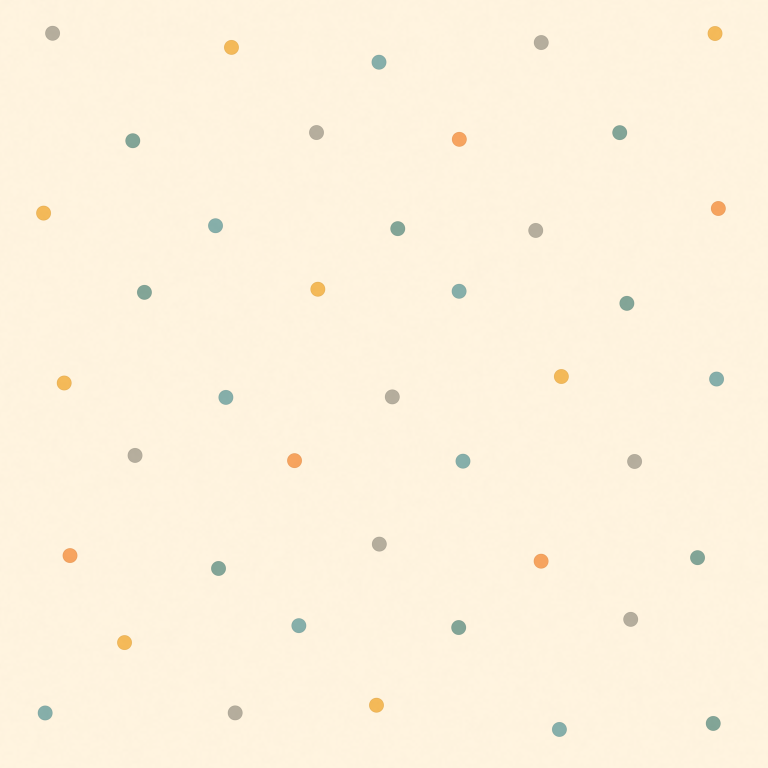
Reproduce this pattern procedurally as a three.js fragment shader.

```glsl
#define DOT_COUNT 41
#define DOT_RADIUS 0.0096
#define EDGE_SOFTNESS 0.0009
#define RIM_WIDTH 0.0016
#define RIM_SHADE 0.06
#define FIRST_DOT vec2(0.073, 0.0635)
#define PITCH vec2(0.214, 0.109)
#define JITTER vec2(0.021, 0.022)
#define GRAIN_SCALE 260.0
#define GRAIN_STRENGTH 0.012

varying vec2 vUv;

const vec3 CREAM = vec3(0.998, 0.954, 0.873);
const vec3 TEAL = vec3(0.525, 0.685, 0.665);
const vec3 SAGE = vec3(0.510, 0.645, 0.590);
const vec3 STONE = vec3(0.710, 0.680, 0.615);
const vec3 AMBER = vec3(0.955, 0.725, 0.345);
const vec3 ORANGE = vec3(0.965, 0.640, 0.370);

float hash(vec2 p) {
  vec3 q = fract(vec3(p.xyx) * 0.1031);
  q += dot(q, q.yzx + 33.33);
  return fract((q.x + q.y) * q.z);
}

float valueNoise(vec2 p) {
  vec2 cell = floor(p);
  vec2 f = fract(p);
  f = f * f * (3.0 - 2.0 * f);
  float low = mix(hash(cell), hash(cell + vec2(1.0, 0.0)), f.x);
  float high = mix(hash(cell + vec2(0.0, 1.0)), hash(cell + 1.0), f.x);
  return mix(low, high, f.y);
}

// Rows alternate five and four dots, the short rows shifted half a pitch
vec2 dotCenter(float index) {
  float inPair = mod(index, 9.0);
  float shortRow = step(4.5, inPair);
  float column = inPair - 4.5 * shortRow;
  float row = 2.0 * floor((index + 0.5) / 9.0) + shortRow;
  vec2 wobble = vec2(hash(vec2(index, 3.7)), hash(vec2(index, 19.2))) * 2.0 - 1.0;
  return FIRST_DOT + PITCH * vec2(column, row) + JITTER * wobble;
}

// The stride spreads each colour so that neighbours differ
vec3 dotColor(float index) {
  float rank = mod(index * 13.0 + 5.0, float(DOT_COUNT));
  if (rank < 8.5) return TEAL;
  if (rank < 17.5) return SAGE;
  if (rank < 27.5) return STONE;
  if (rank < 35.5) return AMBER;
  return ORANGE;
}

void main() {
  // Paper with faint grain
  float grain = 0.6 * valueNoise(vUv * GRAIN_SCALE)
              + 0.4 * valueNoise(vUv * GRAIN_SCALE * 0.37 + 41.0);
  vec3 color = CREAM + GRAIN_STRENGTH * (grain - 0.5);

  // Flat dots with a slightly darker rim
  for (int i = 0; i < DOT_COUNT; i++) {
    float index = float(i);
    float dist = length(vUv - dotCenter(index)) - DOT_RADIUS;
    float cover = 1.0 - smoothstep(-EDGE_SOFTNESS, EDGE_SOFTNESS, dist);
    float rim = smoothstep(-RIM_WIDTH, 0.0, dist);
    vec3 ink = dotColor(index) * (1.0 - RIM_SHADE * rim);
    color = mix(color, ink + GRAIN_STRENGTH * (grain - 0.5), cover);
  }

  gl_FragColor = vec4(color, 1.0);
}
```
